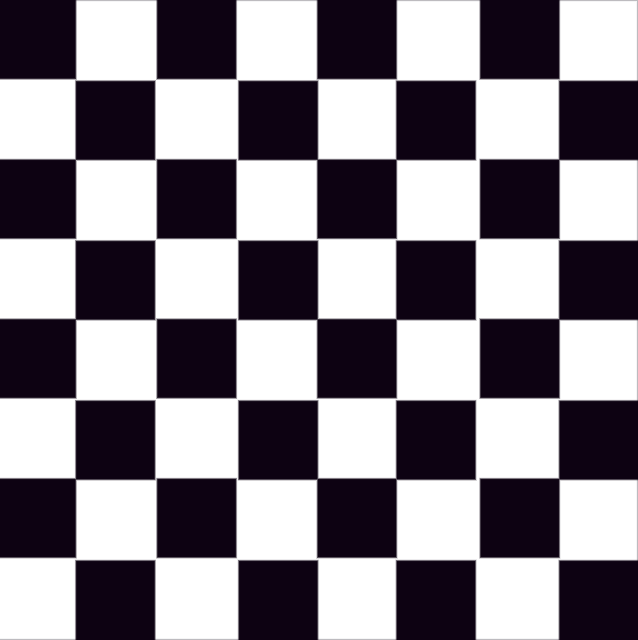
Write a WebGL 2 fragment shader that draws this pattern.

```glsl
#version 300 es
precision highp float;
// Checkerboard of 8 by 8 cells: dark squares on white, with slightly uneven spacing.
// The squares form two interleaved grids; each grid's distance field is the larger
// of a column and a row distance, and the nearer grid sets the ink.

uniform vec2 u_resolution;
out vec4 outColor;

const vec3 INK = vec3(0.05, 0.008, 0.07);
const vec3 PAPER = vec3(1.0);
const vec3 BORDER_GREY = vec3(0.69, 0.68, 0.70);
const vec2 HALF_SIZE = vec2(0.0624, 0.0620);
const float SOFTNESS = 0.0021;
const float BORDER_WIDTH = 0.003;
const int REPEATS = 4;

// Signed distance to the nearest of four bands; from index slipAt on, bands shift by slip.
float bandDistance(float x, float start, float pitch, float slip, float slipAt, float halfWidth) {
    float nearest = 1.0;
    for (int i = 0; i < REPEATS; i++) {
        float k = float(i);
        float center = start + pitch * k + slip * step(slipAt, k);
        nearest = min(nearest, abs(x - center) - halfWidth);
    }
    return nearest;
}

// Signed distance to both interleaved grids of squares.
float checkerDistance(vec2 p) {
    float columnsA = bandDistance(p.x, 0.0569, 0.2513, 0.0039, 3.0, HALF_SIZE.x);
    float rowsA = bandDistance(p.y, 0.0617, 0.2493, 0.0, 0.0, HALF_SIZE.y);
    float columnsB = bandDistance(p.x, 0.1809, 0.2552, -0.0079, 2.0, HALF_SIZE.x);
    float rowsB = bandDistance(p.y, 0.1882, 0.2498, 0.0, 0.0, HALF_SIZE.y);
    return min(max(columnsA, rowsA), max(columnsB, rowsB));
}

// Thin grey line along the top, right and bottom of the sheet.
float borderMask(vec2 p, float width) {
    float inset = min(1.0 - p.x, min(p.y, 1.0 - p.y));
    return 1.0 - smoothstep(0.0, width, inset);
}

void main() {
    vec2 p = gl_FragCoord.xy / u_resolution;
    p.y = 1.0 - p.y; // rows count down from the top

    // Clamping lets the outer squares run off the sheet.
    float d = checkerDistance(clamp(p, 0.006, 0.994));
    float soft = max(SOFTNESS, 0.75 / min(u_resolution.x, u_resolution.y));
    float ink = 1.0 - smoothstep(-soft, soft, d);

    vec3 sheet = mix(PAPER, BORDER_GREY, borderMask(p, BORDER_WIDTH));
    outColor = vec4(mix(sheet, INK, ink), 1.0);
}
```
